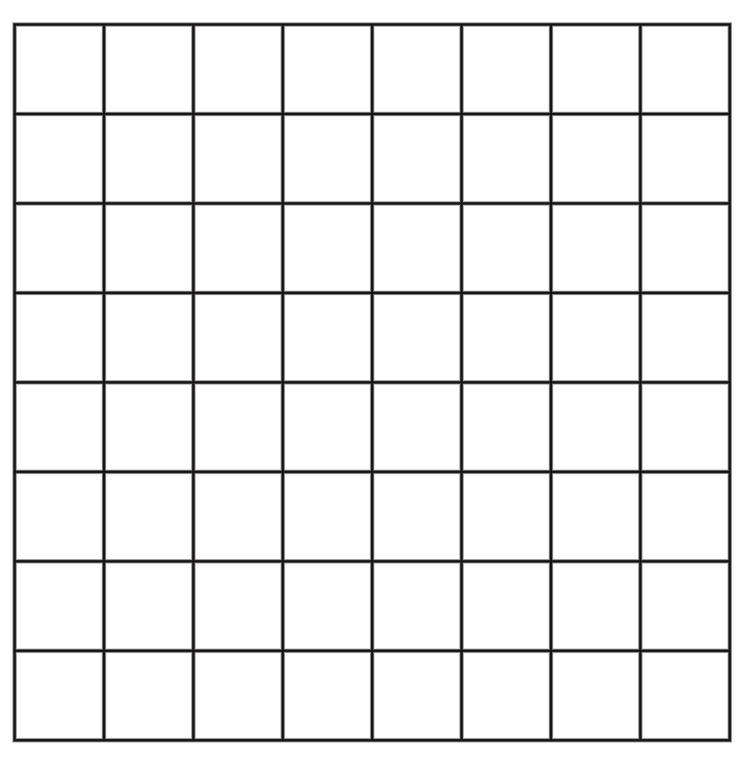
Reproduce this pattern procedurally as a Shadertoy shader.

```glsl
// Eight by eight grid of thin black lines on white, closed by a square border.

// Distance to the centre lines of a grid spanning four cells each way from the middle.
float gridDistance(vec2 p, vec2 pitch) {
    vec2 nearestLine = clamp(round(p / pitch), -4.0, 4.0) * pitch;
    vec2 across = abs(p - nearestLine);
    vec2 beyond = abs(p) - 4.0 * pitch;
    // Each line ends at the border, so the corners stay square.
    return min(max(across.x, beyond.y), max(across.y, beyond.x));
}

void mainImage(out vec4 fragColor, in vec2 fragCoord) {
    // Canvas heights, measured from the middle crossing.
    vec2 p = fragCoord / iResolution.y - vec2(0.4846, 0.5021);
    float d = gridDistance(p, vec2(0.1164, 0.1165));

    // Soft printed stroke, never sharper than the pixel grid.
    float halfWidth = 0.00215;
    float softness = max(0.0017, 0.7 / iResolution.y);
    float ink = 1.0 - smoothstep(halfWidth - softness, halfWidth + softness, d);

    vec3 paper = vec3(1.0);
    vec3 black = vec3(0.075, 0.068, 0.07);
    fragColor = vec4(mix(paper, black, ink), 1.0);
}
```
